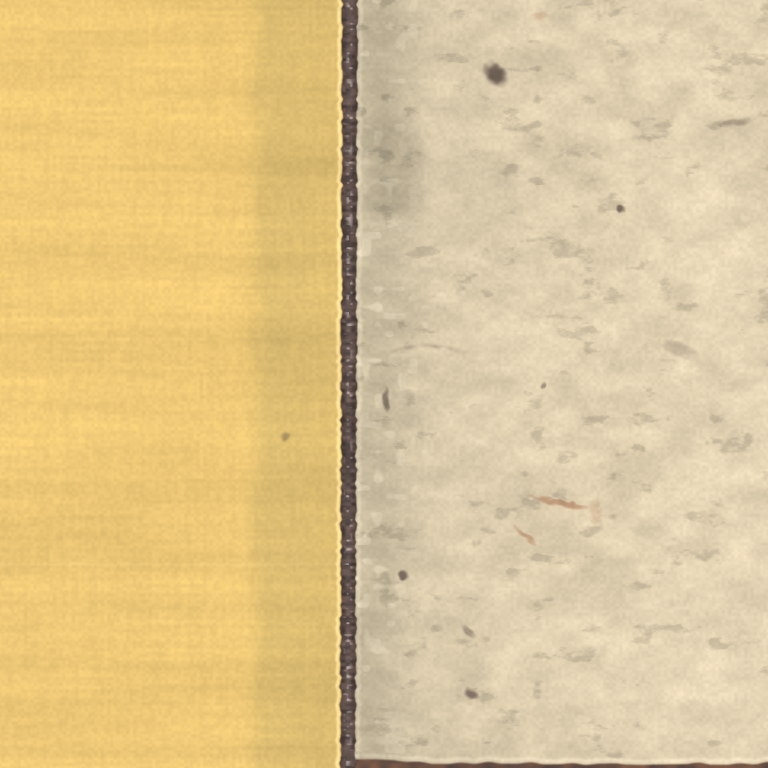
Reproduce this texture procedurally as a WebGL 1 fragment shader.

```glsl
precision highp float;
uniform vec2 u_resolution;

#define YELLOW vec3(0.935, 0.788, 0.468)
#define OCHRE vec3(0.835, 0.720, 0.435)
#define PAPER vec3(0.875, 0.812, 0.690)
#define PAPER_SHADE vec3(0.755, 0.705, 0.595)
#define INK vec3(0.330, 0.270, 0.250)
#define RUST vec3(0.660, 0.440, 0.310)
#define STRIP_LEFT 0.4445
#define STRIP_RIGHT 0.4640
#define BAND_LEFT 0.328
#define GRAIN 0.055

float hash(vec2 p) {
  vec3 q = fract(vec3(p.xyx) * 0.1031);
  q += dot(q, q.yzx + 33.33);
  return fract((q.x + q.y) * q.z);
}

float noise(vec2 p) {
  vec2 i = floor(p), f = fract(p);
  f = f * f * (3.0 - 2.0 * f);
  return mix(mix(hash(i), hash(i + vec2(1.0, 0.0)), f.x),
             mix(hash(i + vec2(0.0, 1.0)), hash(i + 1.0), f.x), f.y);
}

float fbm(vec2 p) {
  float sum = 0.0, amp = 0.5;
  for (int i = 0; i < 5; i++) {
    sum += amp * noise(p);
    p = p * 2.03 + 17.7;
    amp *= 0.5;
  }
  return sum / 0.97;
}

// Soft, ragged elliptical mark, 1 at its core
float mark(vec2 p, vec2 center, vec2 radius, float tilt) {
  vec2 d = p - center;
  d.y -= tilt * d.x;
  d += 0.005 * (vec2(noise(p * 130.0), noise(p * 130.0 + 40.0)) - 0.5);
  return 1.0 - smoothstep(0.35, 1.25, length(d / radius));
}

vec3 yellowCloth(vec2 p) {
  float band = smoothstep(BAND_LEFT - 0.014, BAND_LEFT + 0.022, p.x + 0.012 * (noise(p * 35.0) - 0.5));
  vec3 col = mix(YELLOW, OCHRE, band * (0.72 + 0.35 * (fbm(p * vec2(14.0, 9.0)) - 0.5)));
  // Woven threads and long horizontal streaks
  float weft = noise(p * vec2(9.0, 190.0)) - 0.5;
  float warp = noise(p * vec2(210.0, 22.0) + 60.0) - 0.5;
  float streak = fbm(p * vec2(3.0, 38.0) + 8.0) - 0.5;
  col *= 1.0 + 0.035 * weft + 0.025 * warp + 0.09 * streak;
  col *= 1.0 + 0.05 * (fbm(p * 6.0 + 3.0) - 0.5);
  col *= 1.0 - 0.05 * exp(-pow((p.y - 0.785) / 0.012, 2.0)) * smoothstep(0.0, 0.3, p.x);
  col += 0.025 * exp(-pow((p.y - 0.265) / 0.0025, 2.0));
  return mix(col, INK, 0.35 * mark(p, vec2(0.371, 0.432), vec2(0.007), 0.0));
}

vec3 agedPaper(vec2 p) {
  float cloud = fbm(p * 7.0 + 21.0) - 0.5;
  float fiber = fbm(p * vec2(26.0, 42.0) + 5.0) - 0.5;
  // Grey margin beside the strip, paler toward the right
  float margin = 1.0 - smoothstep(0.485, 0.575, p.x + 0.07 * cloud);
  float shade = 0.62 * margin + 0.24 * (1.0 - smoothstep(0.55, 0.92, p.x));
  shade += 0.12 * smoothstep(0.65, 1.0, p.y) + 0.20 * (1.0 - smoothstep(0.0, 0.09, p.y));
  vec3 col = mix(PAPER * 1.025, PAPER_SHADE, clamp(shade + 0.35 * cloud, 0.0, 1.0));
  col *= 1.0 + 0.18 * fiber;
  col *= 1.0 - 0.10 * mark(p, vec2(0.515, 0.78), vec2(0.045, 0.085), 0.0);
  col *= 1.0 - 0.12 * smoothstep(0.63, 0.80, fbm(p * vec2(30.0, 55.0) + 90.0));
  col += 0.06 * margin * smoothstep(0.68, 0.85, noise(p * vec2(65.0, 85.0) + 11.0));

  // Dark stains
  float stain = 0.80 * mark(p, vec2(0.645, 0.903), vec2(0.016, 0.015), -0.3);
  stain = max(stain, 0.70 * mark(p, vec2(0.807, 0.729), vec2(0.006), 0.0));
  stain = max(stain, 0.70 * mark(p, vec2(0.525, 0.251), vec2(0.007), 0.0));
  stain = max(stain, 0.60 * mark(p, vec2(0.503, 0.479), vec2(0.005, 0.017), 0.0));
  stain = max(stain, 0.35 * mark(p, vec2(0.957, 0.841), vec2(0.022, 0.006), 0.15));
  stain = max(stain, 0.45 * mark(p, vec2(0.707, 0.499), vec2(0.005), 0.0));
  stain = max(stain, 0.22 * mark(p, vec2(0.885, 0.545), vec2(0.025, 0.010), -0.3));
  stain = max(stain, 0.65 * mark(p, vec2(0.613, 0.096), vec2(0.009, 0.008), 0.0));
  stain = max(stain, 0.40 * mark(p, vec2(0.609, 0.178), vec2(0.010, 0.006), -0.5));

  // Curved crease
  vec2 c = p - vec2(0.555, 0.550);
  float crease = exp(-pow((c.y + 4.0 * c.x * c.x) / 0.003, 2.0));
  crease *= 1.0 - smoothstep(0.025, 0.055, abs(c.x));
  stain = max(stain, 0.38 * crease * noise(p * 90.0));
  col = mix(col, INK, stain);

  // Rust scratches
  float rust = mark(p, vec2(0.730, 0.345), vec2(0.042, 0.005), -0.20);
  rust = max(rust, 0.8 * mark(p, vec2(0.684, 0.302), vec2(0.014, 0.005), -0.7));
  rust = max(rust, 0.4 * mark(p, vec2(0.775, 0.333), vec2(0.008, 0.018), 0.0));
  rust = max(rust, 0.5 * mark(p, vec2(0.703, 0.980), vec2(0.012, 0.007), 0.0));
  return mix(col, RUST, 0.55 * rust);
}

void main() {
  vec2 p = gl_FragCoord.xy / u_resolution;
  float aa = 1.2 / u_resolution.x;
  float lean = 0.0025 * (p.y - 0.5);
  float ragged = 0.003 * (noise(vec2(p.y * 170.0, 4.0)) - 0.5);
  float left = STRIP_LEFT + lean + ragged;
  float right = STRIP_RIGHT + lean - ragged;

  vec3 cloth = yellowCloth(p);
  cloth += 0.16 * exp(-pow((p.x - left + 0.0035) / 0.0025, 2.0));
  vec3 paper = agedPaper(p);
  paper += 0.07 * exp(-pow((p.x - right - 0.004) / 0.003, 2.0));

  // Dark lower edge under a pale lip
  float lip = 0.009 - 0.005 * smoothstep(0.46, 0.60, p.x) + 0.004 * noise(vec2(p.x * 55.0, 2.0));
  paper += 0.07 * exp(-pow((p.y - lip - 0.005) / 0.003, 2.0));
  vec3 edge = mix(INK, RUST, 0.55 * noise(p * 80.0));
  paper = mix(edge, paper, smoothstep(lip - 0.002, lip + 0.002, p.y));

  // Threaded strip with pale flecks down its middle
  float thread = noise(p * vec2(150.0, 230.0));
  float core = exp(-pow((p.x - 0.5 * (left + right)) / 0.005, 2.0));
  vec3 strip = INK * (0.72 + 0.5 * thread);
  strip += core * (0.07 + 0.30 * smoothstep(0.55, 0.95, noise(p * vec2(190.0, 260.0) + 31.0)));

  vec3 col = mix(cloth, strip, smoothstep(left - aa, left + aa, p.x));
  col = mix(col, paper, smoothstep(right - aa, right + aa, p.x));
  col *= 1.0 + GRAIN * (noise(p * 240.0 + 7.0) - 0.5);
  gl_FragColor = vec4(clamp(col, 0.0, 1.0), 1.0);
}
```
